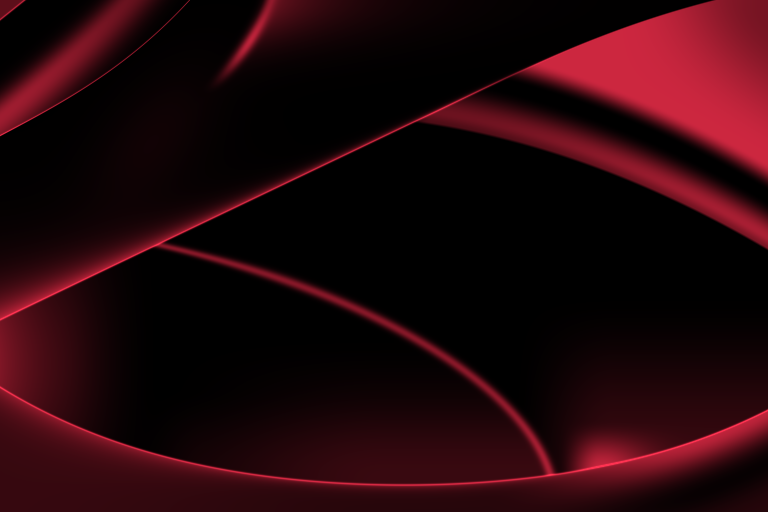
Reproduce this background procedurally as a WebGL 2 fragment shader.

```glsl
#version 300 es
precision highp float;

#define TINT vec3(1.0, 0.145, 0.27)
#define HIGHLIGHT vec3(0.0, 0.055, 0.05)
#define RIM_WIDTH 0.0022
#define RIM_LIGHT 0.72
#define RIBBON_WIDTH 0.0095
#define RIBBON_LIGHT 0.52
#define SHEET_LIGHT 0.80
#define BOWL_CENTER 0.79

uniform vec2 u_resolution;
out vec4 fragColor;

float gauss(float d, float width) {
  return exp(-d * d / (width * width));
}

float fadeOut(float a, float b, float x) {
  return 1.0 - smoothstep(a, b, x);
}

// Antialiased coverage of the side where d is positive
float cover(float d) {
  float px = 1.0 / u_resolution.y;
  return smoothstep(-px, px, d);
}

// Heights of the main edges
float diagonalEdge(float x) {
  float bend = max(x - 1.02, 0.0);
  return 0.375 + 0.478 * x - 0.3 * bend * bend;
}

float petalEdge(float x) {
  return 0.734 + 0.53 * x + 1.35 * x * x * x;
}

float sheetEdge(float x) {
  float t = x - 0.81;
  return 0.762 - 0.136 * t - 0.328 * t * abs(t);
}

float bowlEdge(float x) {
  float u = (x - BOWL_CENTER) * (x - BOWL_CENTER);
  return 0.053 + 0.225 * u + 0.13 * u * u;
}

// Dark upper surface with a lit lower rim and a fold at the top
float upperSurface(vec2 p, float d) {
  float h = max(d, 0.0);
  float light = 0.62 * exp(-h / (0.05 * exp(-3.0 * p.x)));
  light += 0.13 * exp(-h / 0.08) * fadeOut(0.0, 0.65, p.x);
  light += 0.06 * gauss(p.x - 0.3 - 0.5 * (p.y - 0.73), 0.1) * gauss(p.y - 0.73, 0.14);
  light *= fadeOut(0.85, 1.1, p.x);

  float t = 1.0 - p.y;
  float fold = p.x - (0.514 - 0.35 * t - 1.7 * t * t);
  float crease = gauss(fold - 0.012, 0.014) * fadeOut(0.09, 0.185, t);
  light += crease * mix(0.2, 0.6, smoothstep(0.0, 0.09, t));
  light += 0.46 * smoothstep(-0.002, 0.02, fold) * exp(-max(fold, 0.0) / 0.15) * gauss(t, 0.09);
  return light;
}

// Curled layers in the upper left
float petal(vec2 p, float d) {
  float ridge = d - 0.036 - 0.3 * p.x;
  float light = mix(0.62, 0.36, smoothstep(0.0, 0.35, p.x));
  light *= gauss(ridge, ridge > 0.0 ? 0.042 : 0.065);
  float corner = p.y - 0.961 - 0.8 * p.x;
  light = mix(light, 0.36, cover(corner));
  light += 0.5 * gauss(corner, RIM_WIDTH);
  return light + RIM_LIGHT * gauss(d, RIM_WIDTH);
}

// Bright curved sheet on the right, split by a dark groove
float sheet(vec2 p, float e) {
  float right = smoothstep(0.85, 1.5, p.x);
  float band = mix(0.42, 0.66, right) * fadeOut(0.025, 0.095, e);
  band *= mix(0.7, 1.0, smoothstep(0.0, 0.025, e));
  float face = SHEET_LIGHT * smoothstep(0.115, 0.168, e);
  face *= 1.0 - 0.42 * smoothstep(0.18, 0.45, e) * smoothstep(1.2, 1.5, p.x);
  return band + face;
}

// Inside of the bowl: side glows and the curved ribbon
float bowlInside(vec2 p) {
  float s = max(p.y - 0.013, 0.0);
  float curve = 1.085 - 2.56 * s * s - 25.0 * pow(s, 8.0);
  float slope = 5.12 * s + 200.0 * pow(s, 7.0);
  float d = (p.x - curve) / sqrt(1.0 + slope * slope);
  float inner = fadeOut(-0.01, 0.01, d);

  float light = 0.5 * exp(-p.x / 0.15) * fadeOut(0.12, 0.32, p.x);
  light *= gauss(p.y - 0.29, 0.25);
  light += 0.15 * inner * smoothstep(0.3, 0.75, p.x) * fadeOut(0.06, 0.35, p.y);
  light += 0.07 * inner * smoothstep(0.25, 0.4, p.x) * fadeOut(0.08, 0.24, p.y);

  float outer = smoothstep(1.0, 1.2, p.x) * (1.0 - inner);
  light += 0.21 * outer * fadeOut(0.1, 0.43, p.y);
  float spot = smoothstep(1.09, 1.17, p.x) * gauss(max(p.x - 1.17, 0.0), 0.1);
  light += 0.58 * spot * fadeOut(0.08, 0.18, p.y);

  float width = RIBBON_WIDTH * mix(0.65, 1.0, smoothstep(0.3, 0.6, p.x));
  return light + RIBBON_LIGHT * gauss(d, width);
}

// Outside of the bowl, below its lit rim
float bowlOutside(vec2 p, float depth) {
  float right = smoothstep(0.95, 1.4, p.x);
  float base = mix(0.21, 0.15, smoothstep(0.0, 0.8, p.x));
  base *= 1.0 - 0.85 * right * gauss(depth - 0.1, 0.05);
  float left = fadeOut(0.0, 0.6, p.x);
  float glow = 0.38 * exp(-depth / (0.008 + 0.025 * left));
  return base + mix(glow, 0.6 * gauss(depth, 0.048), right);
}

void main() {
  vec2 p = gl_FragCoord.xy / u_resolution * vec2(1.5, 1.0);
  float diagonal = p.y - diagonalEdge(p.x);
  float petalD = p.y - petalEdge(p.x);
  float sheetD = p.y - sheetEdge(p.x);
  float bowlD = p.y - bowlEdge(p.x);

  // Stack the layers from back to front
  float light = bowlInside(p);
  float sheetMask = smoothstep(-0.003, 0.004, sheetD) * smoothstep(0.78, 0.84, p.x);
  light = mix(light, sheet(p, sheetD), sheetMask);
  light = mix(bowlOutside(p, max(-bowlD, 0.0)), light, cover(bowlD));
  light += 0.45 * gauss(bowlD, RIM_WIDTH);
  light = mix(light, upperSurface(p, diagonal), cover(diagonal));
  light += 0.4 * gauss(diagonal, RIM_WIDTH) * fadeOut(0.9, 1.2, p.x);
  light = mix(light, petal(p, petalD), cover(petalD));

  light = clamp(light, 0.0, 1.0);
  fragColor = vec4(TINT * light + HIGHLIGHT * light * light, 1.0);
}
```
